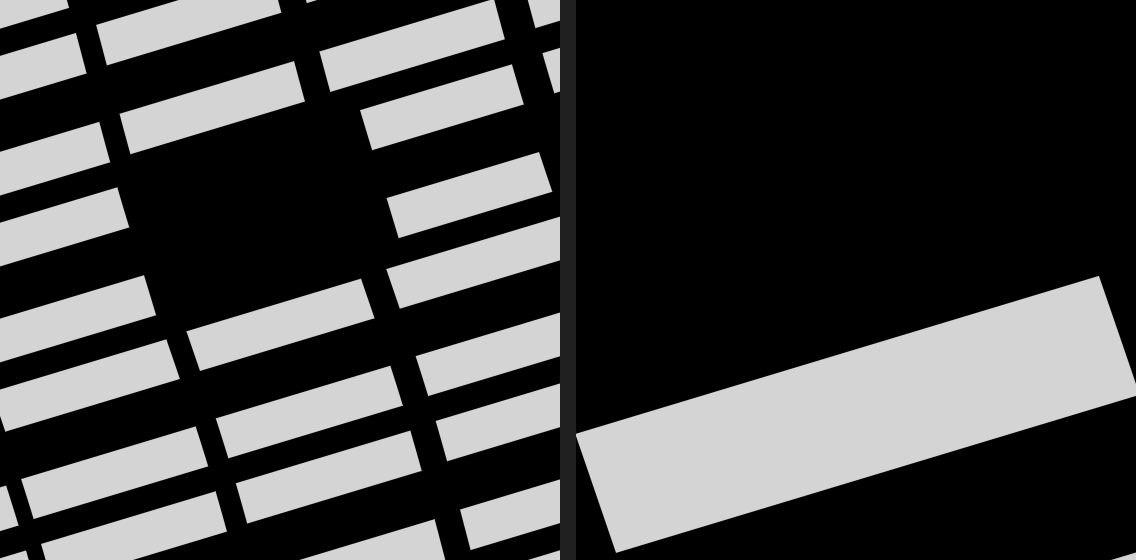
Left: the whole. Right: its middle third, enlarged.
This pattern is drawn by a WebGL 1 fragment shader. Its source:

```glsl
precision highp float;

uniform vec2 u_resolution;

const vec3 GROUND = vec3(0.0);
const vec3 BAR = vec3(0.83);
const float TILT = 0.2932;
const float PAIR_PERIOD = 0.2852;
const vec2 BAR_HALF = vec2(0.1628, 0.0374);

float boxDistance(vec2 p, vec2 halfSize) {
  vec2 d = abs(p) - halfSize;
  return length(max(d, 0.0)) + min(max(d.x, d.y), 0.0);
}

// Rotated axes: x along the bars, y down across the rows
vec2 tiltedAxes(vec2 p, float angle) {
  float c = cos(angle);
  float s = sin(angle);
  return vec2(c * p.x - s * p.y, s * p.x + c * p.y);
}

// Distance across to the nearest row centre; rows come in pairs
float pairedRows(float y, float period, float pairCentre, float halfSpacing) {
  float cell = mod(y - pairCentre + 0.5 * period, period) - 0.5 * period;
  return abs(cell) - halfSpacing;
}

// Column centres spread slightly towards the right
float columnCentre(float column) {
  return -0.0534 + 0.3594 * column + 0.0048 * column * column;
}

float barField(vec2 p) {
  float nearest = 1.0;
  float drift = 0.0058 * sin(6.53 * (p.y - 0.6706));
  for (int i = -1; i <= 3; i++) {
    float column = float(i);
    float rowShift = 0.0033 * (column - 1.0);
    vec2 q = vec2(
      p.x - columnCentre(column) - drift,
      pairedRows(p.y + rowShift, PAIR_PERIOD, 0.2116, 0.0820));
    nearest = min(nearest, boxDistance(q, BAR_HALF));
  }
  return nearest;
}

void main() {
  vec2 uv = gl_FragCoord.xy / u_resolution;
  vec2 p = tiltedAxes(vec2(uv.x, 1.0 - uv.y), TILT);

  // Clear one block that also trims the bars on its right
  float gap = boxDistance(p - vec2(0.3314, 0.4948), vec2(0.2272, 0.1432));
  float shape = max(barField(p), -gap);

  float edge = 0.7 / min(u_resolution.x, u_resolution.y);
  float coverage = 1.0 - smoothstep(-edge, edge, shape);
  gl_FragColor = vec4(mix(GROUND, BAR, coverage), 1.0);
}
```
